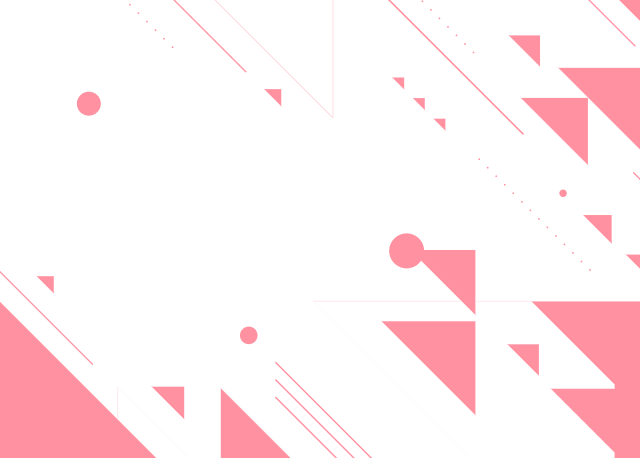
Give the GLSL for this background, as a Shadertoy shader.

```glsl
// Flat geometric backdrop: pink right triangles, discs, diagonal strokes and
// dotted trails on white. Every shape is a distance function; solids are merged
// with min(), and hairlines are blended on top at low opacity.
// Units: percent of the canvas width, with y running down from the top edge.

// Right triangle with its square corner at the upper right; t = (right, top, leg).
float cornerTriangle(vec2 p, vec3 t) {
    vec2 q = vec2(t.x - p.x, p.y - t.y);
    return max(max(-q.x, -q.y), (q.x + q.y - t.z) * 0.7071);
}

// Distance to a falling 45 degree segment that spans "run" horizontally.
float diagonal(vec2 p, vec2 start, float run) {
    p -= start;
    return length(p - clamp((p.x + p.y) * 0.5, 0.0, run));
}

// Distance to an axis-aligned segment of the given extent.
float straight(vec2 p, vec2 start, vec2 extent) {
    p -= start;
    return length(p - clamp(p, vec2(0.0), extent));
}

// Evenly spaced dots along a falling diagonal.
float dotTrail(vec2 p, vec2 start, float last) {
    const float spacing = 1.332;
    p -= start;
    float k = clamp(round((p.x + p.y) * 0.5 / spacing), 0.0, last);
    return length(p - k * spacing) - 0.13;
}

float coverage(float d, float pixel) {
    return clamp(0.5 - d / pixel, 0.0, 1.0);
}

void mainImage(out vec4 fragColor, in vec2 fragCoord) {
    float pixel = 100.0 / iResolution.x;
    vec2 p = vec2(fragCoord.x, iResolution.y - fragCoord.y) * pixel;

    // Large masses: lower left slope, bottom wedge, right-hand strip
    float slope = p.x - p.y;
    float d = (slope + 47.14) * 0.7071;
    d = min(d, max(34.5 - p.x, (slope + 26.17) * 0.7071));
    d = min(d, max(96.03 - p.x, 47.1 - p.y));

    // Scattered triangles
    vec3 triangles[] = vec3[](
        vec3(43.95, 13.93, 2.67), vec3(84.38, 5.53, 4.88),
        vec3(105.0, 10.6, 17.76), vec3(91.86, 15.3, 10.48),
        vec3(95.57, 33.6, 4.45), vec3(105.0, 39.78, 7.2),
        vec3(74.28, 39.06, 10.15), vec3(74.28, 50.2, 14.65),
        vec3(84.2, 53.8, 4.9), vec3(120.0, 47.1, 36.93),
        vec3(120.0, 60.74, 33.93), vec3(28.78, 60.42, 5.08),
        vec3(8.4, 43.16, 2.67), vec3(105.0, -1.0, 9.25));
    for (int i = 0; i < triangles.length(); i++)
        d = min(d, cornerTriangle(p, triangles[i]));

    // Three small triangles and three parallel strokes, each stepped evenly
    for (float i = 0.0; i < 3.0; i++) {
        d = min(d, cornerTriangle(p - i * 3.22, vec3(63.15, 12.11, 1.87)));
        d = min(d, diagonal(p, vec2(43.1, 56.65 + i * 2.73), 30.0) - 0.11);
    }

    // Discs: centre and radius
    vec3 discs[] = vec3[](
        vec3(13.88, 16.2, 1.87), vec3(63.54, 39.2, 2.73),
        vec3(38.87, 52.4, 1.37), vec3(87.98, 30.2, 0.58));
    for (int i = 0; i < discs.length(); i++)
        d = min(d, length(p - discs[i].xy) - discs[i].z);

    // Single diagonal strokes
    d = min(d, diagonal(p, vec2(26.2, -1.0), 12.2) - 0.1);
    d = min(d, diagonal(p, vec2(59.8, -1.0), 21.9) - 0.13);
    d = min(d, diagonal(p, vec2(91.05, -1.0), 8.15) - 0.1);
    d = min(d, diagonal(p, vec2(99.0, 27.0), 5.0) - 0.1);
    d = min(d, diagonal(p, vec2(-1.0, 41.45), 15.45) - 0.1);

    // Dotted trails
    d = min(d, dotTrail(p, vec2(20.3, 0.72), 5.0));
    d = min(d, dotTrail(p, vec2(66.0, 0.2), 6.0));
    d = min(d, dotTrail(p, vec2(74.87, 24.87), 13.0));

    // Hairline outlines, from clearer to barely visible
    float clear = min(diagonal(p, vec2(32.6, -1.0), 19.4),
                      straight(p, vec2(52.03, -1.0), vec2(0.0, 19.36)));
    float faint = min(straight(p, vec2(49.0, 47.07), vec2(34.1, 0.0)),
                      straight(p, vec2(18.4, 60.5), vec2(0.0, 5.0)));
    float ghost = min(diagonal(p, vec2(49.0, 47.07), 24.4),
                      diagonal(p, vec2(18.4, 60.5), 10.8));
    float hairline = max(0.4 * coverage(clear - 0.06, pixel),
                     max(0.25 * coverage(faint - 0.06, pixel),
                         0.07 * coverage(ghost - 0.06, pixel)));

    vec3 pink = vec3(1.0, 0.57, 0.63);
    float ink = max(coverage(d, pixel), hairline);
    fragColor = vec4(mix(vec3(1.0), pink, ink), 1.0);
}
```
